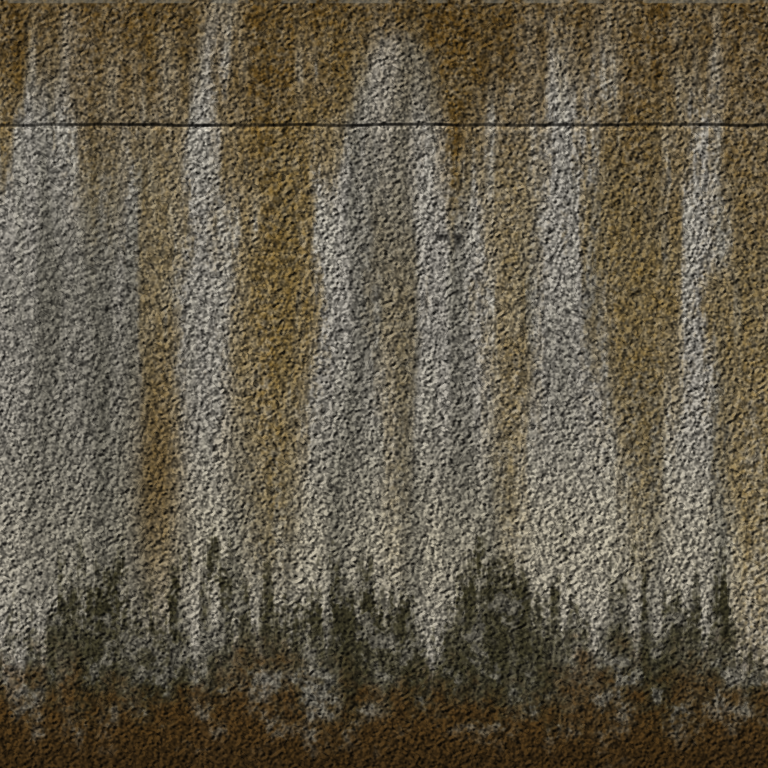
This texture is drawn by a WebGL 2 fragment shader. Its source:

```glsl
#version 300 es
precision highp float;
// Weathered concrete wall: grey plaster with ochre runs from the top, a panel joint,
// a ragged mould belt and a rusty foot. Stains are soft tapered columns broken by
// stretched noise; the rough surface is an embossed fine noise that lights the paint.
uniform vec2 u_resolution;
out vec4 fragColor;

const vec3 GREY = vec3(.485, .47, .44);
const vec3 PALE = vec3(.60, .585, .53);
const vec3 SLATE = vec3(.31, .30, .265);
const vec3 OCHRE = vec3(.375, .305, .165);
const vec3 UMBER = vec3(.28, .21, .095);
const vec3 MOULD = vec3(.165, .155, .10);
const vec3 RUST = vec3(.22, .155, .07);

// Rust runs: centre x, half width, lower end, strength
const int RUNS = 11;
const vec4 RUN[RUNS] = vec4[RUNS](
  vec4(.005, .032, .74, .90), vec4(.130, .070, .66, .60),
  vec4(.208, .042, .16, .62), vec4(.360, .072, .26, .85),
  vec4(.430, .034, .74, .75), vec4(.590, .056, .69, .95),
  vec4(.665, .050, .20, .62), vec4(.515, .040, .20, .42),
  vec4(.835, .085, .24, .82), vec4(.980, .075, .02, .75),
  vec4(.345, .085, .16, .42));

float hash(vec2 p) {
  return fract(sin(dot(p, vec2(127.1, 311.7))) * 43758.55);
}

float noise(vec2 p) {
  vec2 i = floor(p), f = fract(p);
  f = f * f * (3. - 2. * f);
  return mix(mix(hash(i), hash(i + vec2(1, 0)), f.x),
             mix(hash(i + vec2(0, 1)), hash(i + vec2(1, 1)), f.x), f.y);
}

float fbm(vec2 p) {
  float sum = 0., amp = .5;
  for (int i = 0; i < 4; i++) {
    sum += amp * noise(p);
    p = p * 2.03 + 17.3;
    amp *= .5;
  }
  return sum / .9375;
}

vec2 turn(vec2 p, float angle) {
  float c = cos(angle), s = sin(angle);
  return vec2(c * p.x + s * p.y, c * p.y - s * p.x);
}

// Soft elliptical patch, 1 at the centre
float patchAt(vec2 p, vec2 centre, vec2 radius) {
  vec2 d = (p - centre) / radius;
  return exp(-dot(d, d));
}

// Column that narrows and fades toward its lower end
float runMask(vec2 p, vec4 run, float ragged) {
  float t = (p.y - run.z) / (1. - run.z);
  float halfWidth = run.y * (.45 + .55 * smoothstep(-.1, 1., t));
  float side = abs(p.x - run.x) / halfWidth + ragged;
  return run.w * smoothstep(1.25, .3, side) * smoothstep(-.08, .45, t + ragged * .25);
}

// Difference of two offset samples along a slanted direction
float emboss(vec2 p, float angle, vec2 scale, vec2 shift) {
  vec2 q = turn(p, angle) * scale;
  return noise(q) - noise(q + shift);
}

float box(vec2 p, vec2 centre, vec2 halfSize, float soft) {
  vec2 d = abs(p - centre) - halfSize;
  return smoothstep(soft, -soft, max(d.x, d.y));
}

void main() {
  vec2 p = gl_FragCoord.xy / u_resolution;
  float px = 1. / u_resolution.y;
  float cloud = fbm(p * vec2(9., 7.));
  float streak = fbm(vec2(p.x * 32., p.y * 3.));
  float drip = fbm(vec2(p.x * 75., p.y * 10. + 4.));
  float blotch = fbm(p * 42.);
  float grit = noise(turn(p, .9) * 230. + 9.) - .5;
  float speck = noise(turn(p, 1.1) * 370.) - .5;

  // Grey plaster with vertical washes and darker damp areas
  vec3 col = mix(GREY, PALE, .3 * smoothstep(.5, .75, drip));
  col = mix(col, PALE * vec3(.96, .92, .80), .35 * patchAt(p, vec2(.55, .29), vec2(.7, .13)));
  col = mix(col, SLATE, .6 * smoothstep(.45, .75, streak));
  float damp = patchAt(p, vec2(.12, .47), vec2(.12, .25)) + .7 * patchAt(p, vec2(.73, .49), vec2(.035, .1))
             + .5 * patchAt(p, vec2(.46, .42), vec2(.07, .12));
  col = mix(col, SLATE, clamp(damp * (.15 + drip * .7), 0., .7));

  // Rust runs, darker near the top, broken by grit, parted by a pale wedge
  float clean = 1.;
  float ragged = (drip - .5) * 1.5 + (cloud - .5) * .3 + grit * .5;
  for (int i = 0; i < RUNS; i++) clean *= 1. - runMask(p, RUN[i], ragged);
  float topStain = smoothstep(.84, 1., p.y + (streak - .5) * .25);
  clean *= 1. - .8 * topStain;
  float wedgeWidth = .06 * sqrt(clamp((.968 - p.y) / .13, 0., 1.));
  float wedge = smoothstep(.012, -.012, abs(p.x - .52) - wedgeWidth + (drip - .5) * .03);
  wedge *= smoothstep(.55, .8, p.y) * smoothstep(.975, .94, p.y);
  clean = mix(clean, 1., .65 * wedge);
  vec3 rustTint = mix(OCHRE, UMBER, smoothstep(.65, 1., p.y + (cloud - .5) * .35));
  col = mix(col, rustTint, clamp((1. - clean) * (.66 + .4 * blotch + grit * .5), 0., 1.));
  col = mix(col, UMBER, .55 * patchAt(p, vec2(.205, .37), vec2(.03, .15)));

  // Ragged mould belt, then the rusty foot
  float crest = .205 + (drip - .5) * .24 + (cloud - .5) * .08 + grit * .06
              - .1 * patchAt(p, vec2(.56, .2), vec2(.022, .2)) + .035 * patchAt(p, vec2(.67, .2), vec2(.07, .2))
              - .09 * smoothstep(.91, 1., p.x) - .07 * smoothstep(.06, 0., p.x);
  float belt = smoothstep(crest + .05, crest - .03, p.y);
  col = mix(col, MOULD, belt * clamp(.76 + (drip - .5) * .8 + (cloud - .5) * .5 + grit * .3, .4, .95));
  col = mix(col, GREY * .88, .55 * belt * smoothstep(.52, .74, blotch + grit * .25));
  float foot = smoothstep(.15, .02, p.y + (blotch - .5) * .16 + (cloud - .5) * .14 + grit * .05);
  col = mix(col, RUST, foot * .92);
  col *= 1. - .15 * smoothstep(.06, 0., p.y);

  // Rough relief with thin dark pits, brushed on a slant in two zones
  vec2 warp = vec2(noise(p * 80.), noise(p * 80. + 31.)) * .003;
  float relief = emboss(p + warp, .55, vec2(215., 275.), vec2(.35, -.8));
  float leftZone = patchAt(p, vec2(.06, .68), vec2(.15, .16));
  float rightZone = .5 * patchAt(p, vec2(.77, .58), vec2(.07, .07));
  relief = mix(relief, emboss(p + warp, .5, vec2(95., 240.), vec2(.1, -.8)), .6 * leftZone);
  relief = mix(relief, emboss(p + warp, -.75, vec2(95., 240.), vec2(.1, -.8)), rightZone);
  float pits = smoothstep(.16, .0, abs(noise(turn(p + warp, -.4) * 150.) - .5));
  float light = relief * .85 + speck * .75 - (pits - .3) * .22;
  col *= 1. + clamp(light, -.75, .5);

  // Panel joint, top lip and two small chips
  float jointY = .8375 + (noise(vec2(p.x * 30., 2.)) - .5) * .002;
  float jointWear = .4 + .4 * noise(vec2(p.x * 45., 7.));
  col *= 1. - jointWear * smoothstep(.002 + px, .0004, abs(p.y - jointY));
  col *= 1. + .2 * smoothstep(.004, .001, abs(p.y - jointY + .005));
  col = mix(col, PALE * .75, .6 * smoothstep(.0035, .001, abs(p.y - .998)) * smoothstep(.35, .6, blotch));
  float chips = box(p, vec2(.576, .692), vec2(.009, .004), .003) + box(p, vec2(.597, .688), vec2(.004, .007), .003);
  col *= 1. - .55 * min(chips, 1.);

  fragColor = vec4(clamp(col, 0., 1.), 1.);
}
```
